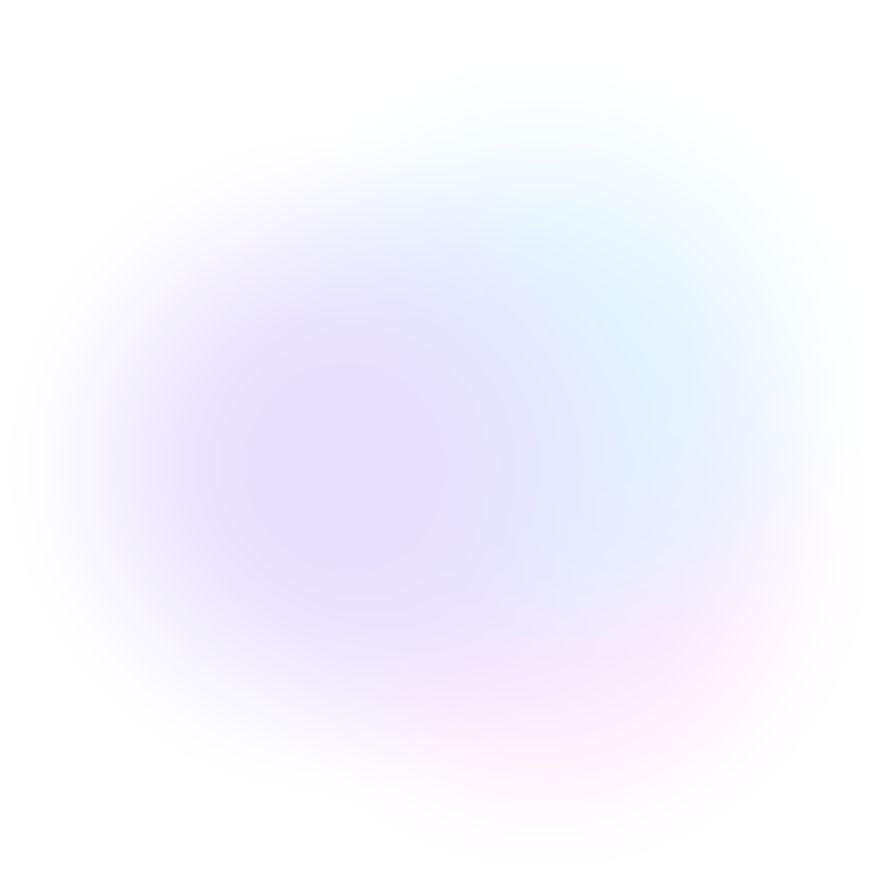
Write a Shadertoy shader that draws this background.

```glsl
// Three soft, overlapping pastel discs glowing on a white ground.

const vec3 WHITE  = vec3(1.0);
const vec3 PINK   = vec3(0.984, 0.910, 0.992);
const vec3 CYAN   = vec3(0.872, 0.952, 1.0);
const vec3 VIOLET = vec3(0.908, 0.882, 0.992);

// Coverage of a blurred disc: 1 inside, 0 outside, half at the radius.
float softDisc(vec2 p, vec2 center, float radius, float blur) {
    float edge = distance(p, center) - radius;
    return 1.0 - smoothstep(-blur, blur, edge);
}

// Lays one glowing disc over the colour beneath it.
vec3 addGlow(vec3 base, vec3 tint, float opacity, vec2 p, vec2 center, float radius) {
    const float BLUR = 0.145;
    return mix(base, tint, opacity * softDisc(p, center, radius, BLUR));
}

void mainImage(out vec4 fragColor, in vec2 fragCoord) {
    // Square canvas units, centred on wider or taller canvases.
    float size = min(iResolution.x, iResolution.y);
    vec2 p = (fragCoord - 0.5 * iResolution.xy) / size + 0.5;

    // Glows from back to front.
    vec3 color = WHITE;
    color = addGlow(color, PINK,   1.00, p, vec2(0.610, 0.390), 0.240);
    color = addGlow(color, CYAN,   0.85, p, vec2(0.606, 0.565), 0.245);
    color = addGlow(color, VIOLET, 0.98, p, vec2(0.377, 0.482), 0.245);

    fragColor = vec4(color, 1.0);
}
```
